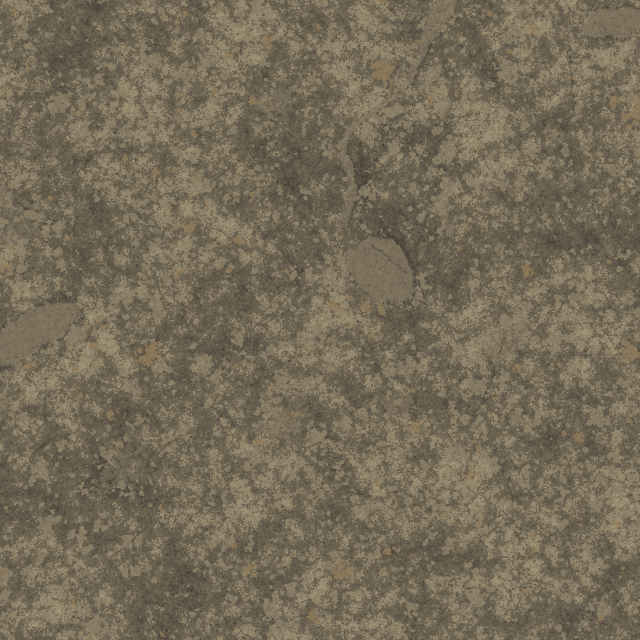
Write a three.js fragment shader that draws this texture.

```glsl
varying vec2 vUv;

const vec3 DARK_STONE = vec3(0.325, 0.297, 0.25);
const vec3 PALE_STONE = vec3(0.66, 0.605, 0.485);
const vec3 OCHRE = vec3(0.56, 0.43, 0.27);
const float BASE_TONE = 0.28;
const float BROAD_SCALE = 4.5;
const float MOTTLE_SCALE = 26.0;
const float RAGGED_SCALE = 85.0;
const float COARSE_GRAIN = 230.0;
const float FINE_GRAIN = 460.0;
const float FLECK_SCALE = 24.0;
const float FLECK_TONE = 0.36;
const float DUST_TONE = 0.25;
const float SLAB_TONE = 0.47;
const float CRACK_WIDTH = 0.0016;

vec2 hash2(vec2 p) {
  vec3 q = fract(p.xyx * vec3(0.1031, 0.1030, 0.0973));
  q += dot(q, q.yzx + 33.33);
  return fract((q.xx + q.yz) * q.zy);
}

// Cellular noise: distance to the nearest point, then its two random values
vec3 cell(vec2 p) {
  vec2 corner = floor(p);
  vec2 local = p - corner;
  vec3 nearest = vec3(9.0, 0.0, 0.0);
  for (int y = -1; y <= 1; y++) {
    for (int x = -1; x <= 1; x++) {
      vec2 offset = vec2(float(x), float(y));
      float d = length(offset + hash2(corner + offset + 50.0) - local);
      if (d < nearest.x) nearest = vec3(d, hash2(corner + offset + 171.0));
    }
  }
  return nearest;
}

// Layered cellular noise, centred near zero
float layers(vec2 p) {
  float sum = 0.0;
  float weight = 0.5;
  for (int i = 0; i < 4; i++) {
    sum += weight * (0.45 - cell(p).x);
    p = mat2(1.6, 1.2, -1.2, 1.6) * p + 7.3;
    weight *= 0.55;
  }
  return sum;
}

vec2 waves(vec2 p) {
  return sin(p.yx * 19.0 + vec2(0.4, 2.1)) + 0.5 * sin(p.yx * 47.0 + p * 23.0);
}

float inside(float d, float soft) {
  return 1.0 - smoothstep(-soft, soft, d);
}

float ellipse(vec2 p, vec2 radii, float angle) {
  float c = cos(angle);
  float s = sin(angle);
  return (length(vec2(c * p.x + s * p.y, c * p.y - s * p.x) / radii) - 1.0) * min(radii.x, radii.y);
}

float segment(vec2 p, vec2 a, vec2 b) {
  vec2 ab = b - a;
  return length(p - a - ab * clamp(dot(p - a, ab) / dot(ab, ab), 0.0, 1.0));
}

void main() {
  vec2 uv = vUv;
  vec2 bent = uv + 0.008 * waves(uv);
  float broad = layers(bent * BROAD_SCALE);
  float mottle = layers(bent * MOTTLE_SCALE + 3.0);
  float ragged = layers(uv * RAGGED_SCALE + 11.0);
  vec3 coarse = cell(uv * COARSE_GRAIN);
  float fine = cell(uv * FINE_GRAIN).y - 0.5;
  float grain = 0.16 * (coarse.y - 0.5) + 0.2 * fine;
  vec2 rough = uv + 0.012 * vec2(ragged, mottle) + 0.0025 * waves(uv * 3.0);

  // Weathered hollow with a dark rim and a pale heart
  float hollow = inside(ellipse(rough - vec2(0.625, 0.73), vec2(0.075, 0.1), -0.2), 0.035);
  float heart = inside(ellipse(rough - vec2(0.625, 0.715), vec2(0.03, 0.05), 0.3), 0.025);

  // Mottled ground and clustered pale dust
  float tone = BASE_TONE + 0.5 * broad + 0.55 * mottle + 0.3 * ragged + grain;
  tone += 0.2 * heart - 0.12 * hollow;
  float dustField = 0.8 * mottle + 0.6 * broad + 0.5 * ragged + 0.25 * fine + 0.08 * heart;
  tone += DUST_TONE * smoothstep(0.09, 0.21, dustField);

  // Smooth worn slabs
  vec3 slab = cell(mat2(0.8, 0.6, -0.6, 0.8) * rough * vec2(11.0, 8.0));
  float slabMask = inside(slab.x - 0.8 * ragged - mix(-0.4, 0.32, smoothstep(0.7, 1.0, slab.y)), 0.05);
  tone = mix(tone, SLAB_TONE + 0.5 * grain, 0.55 * slabMask);

  // Ragged pale flecks in three sizes
  float ochre = 0.0;
  float scale = FLECK_SCALE;
  for (int i = 0; i < 3; i++) {
    vec3 fleck = cell(bent * scale + float(i) * 5.7);
    float radius = mix(-0.35, 0.38, smoothstep(0.55, 1.0, fleck.y + 0.4 * broad));
    float mask = inside(fleck.x - 1.3 * ragged - radius, 0.08);
    tone = mix(tone, max(tone, BASE_TONE + FLECK_TONE + 0.7 * grain), 0.85 * mask);
    ochre = max(ochre, mask * step(0.93, fleck.z));
    scale *= 1.9;
  }

  // Embedded pebbles with shadowed edges
  float pebble = ellipse(rough - vec2(0.597, 0.578), vec2(0.057, 0.042), -0.75);
  pebble = min(pebble, ellipse(rough - vec2(0.045, 0.478), vec2(0.085, 0.03), 0.55));
  pebble = min(pebble, ellipse(rough - vec2(0.96, 0.965), vec2(0.055, 0.022), 0.2));
  tone -= 0.16 * inside(abs(pebble - 0.003) - 0.002, 0.003);
  tone = mix(tone, SLAB_TONE + 0.55 * grain + 0.15 * ragged, 0.92 * inside(pebble, 0.002));

  // Curved raised vein and broken pale streak
  float veinX = 0.54 + 0.155 * smoothstep(0.74, 0.99, uv.y) + 0.012 * sin(uv.y * 38.0);
  float veinSpan = smoothstep(0.63, 0.66, uv.y);
  float vein = rough.x - veinX;
  float veinWidth = 0.006 + 0.012 * smoothstep(0.9, 1.0, uv.y);
  tone = mix(tone, 0.54 + grain, 0.75 * veinSpan * inside(abs(vein) - veinWidth, 0.003));
  tone -= 0.2 * veinSpan * inside(abs(vein - veinWidth - 0.002) - 0.0015, 0.002);
  float streak = segment(rough, vec2(0.698, 0.63), vec2(0.695, 0.84)) - 0.006 - 0.05 * mottle;
  tone = mix(tone, 0.62 + grain, 0.7 * inside(streak, 0.004));

  // Thin cracks
  float crack = segment(rough, vec2(0.125, 0.735), vec2(0.205, 0.815));
  crack = min(crack, segment(rough, vec2(0.745, 0.355), vec2(0.79, 0.47)));
  crack = min(crack, segment(rough, vec2(0.805, 0.15), vec2(0.798, 0.25)));
  crack = min(crack, segment(rough, vec2(0.895, 0.83), vec2(0.892, 0.93)));
  crack = min(crack, segment(rough, vec2(0.58, 0.615), vec2(0.637, 0.575)));
  tone -= 0.24 * inside(crack - CRACK_WIDTH, 0.0015);

  // Scattered dark pits
  tone -= 0.2 * step(0.965, coarse.z) * inside(coarse.x - 0.4, 0.2);

  vec3 color = mix(DARK_STONE, PALE_STONE, clamp(tone, -0.12, 1.05));
  gl_FragColor = vec4(mix(color, OCHRE, 0.35 * ochre), 1.0);
}
```
